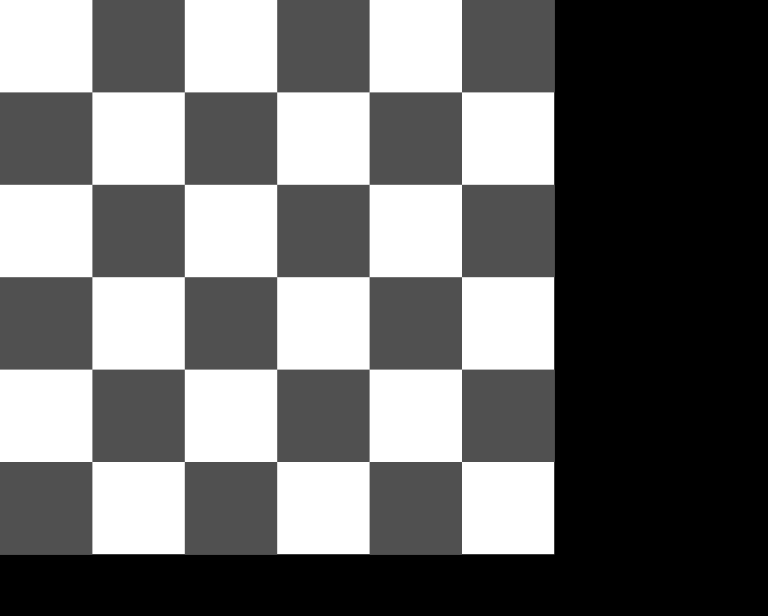
Give the GLSL for this pattern, as a Shadertoy shader.

```glsl
// Grey and white checkerboard set in the top left corner of a black ground.
#define CELL_SIZE 0.15            // side of one square, in canvas heights
#define CELL_COUNT vec2(6.0, 6.0) // squares across and down
#define LIGHT_COLOR vec3(1.0)
#define DARK_COLOR vec3(0.314)
#define GROUND_COLOR vec3(0.0)

// Smoothed square wave: +1 on even cells, -1 on odd cells.
vec2 alternate(vec2 cell, float pixel) {
    vec2 edgeDistance = 0.5 - abs(mod(cell + 0.5, 2.0) - 1.0);
    return clamp(2.0 * edgeDistance / pixel, -1.0, 1.0);
}

// Coverage of the board, which starts at the canvas corner.
float boardMask(vec2 cell, float pixel) {
    vec2 inside = clamp((CELL_COUNT - cell) / pixel + 0.5, 0.0, 1.0);
    return inside.x * inside.y;
}

void mainImage(out vec4 fragColor, in vec2 fragCoord) {
    // Cell coordinates measured right and down from the top left corner
    float pixel = 1.0 / (CELL_SIZE * iResolution.y);
    vec2 cell = vec2(fragCoord.x, iResolution.y - fragCoord.y) * pixel;

    // Equal parity in both axes gives a light square
    vec2 parity = alternate(cell, pixel);
    float light = 0.5 + 0.5 * parity.x * parity.y;
    vec3 board = mix(DARK_COLOR, LIGHT_COLOR, light);

    fragColor = vec4(mix(GROUND_COLOR, board, boardMask(cell, pixel)), 1.0);
}
```
